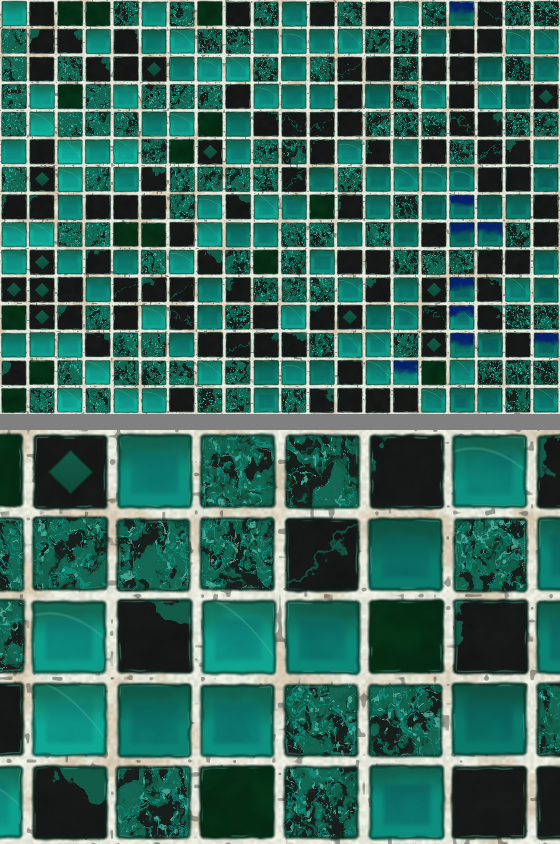
Top: the whole. Bottom: its middle third, enlarged.
Write a WebGL 2 fragment shader that draws this texture.

```glsl
#version 300 es
precision highp float;
uniform vec2 u_resolution;
out vec4 fragColor;

const vec2 GRID = vec2(20.0, 15.0);
const vec3 GROUT = vec3(0.91, 0.92, 0.87);
const vec3 STAIN = vec3(0.80, 0.70, 0.58);
const vec3 SOOT = vec3(0.095, 0.105, 0.10);
const vec3 BOTTLE = vec3(0.02, 0.17, 0.08);
const vec3 FOREST = vec3(0.05, 0.25, 0.18);
const vec3 JADE = vec3(0.07, 0.40, 0.32);
const vec3 TEAL = vec3(0.05, 0.59, 0.52);
const vec3 MINT = vec3(0.38, 0.75, 0.66);
const vec3 NAVY = vec3(0.02, 0.13, 0.42);

float hash(vec2 p) {
  vec3 q = fract(p.xyx * vec3(0.1031, 0.1030, 0.0973));
  q += dot(q, q.yzx + 33.33);
  return fract((q.x + q.y) * q.z);
}

float noise(vec2 p) {
  vec2 i = floor(p), f = fract(p);
  f = f * f * (3.0 - 2.0 * f);
  float low = mix(hash(i), hash(i + vec2(1, 0)), f.x);
  float high = mix(hash(i + vec2(0, 1)), hash(i + 1.0), f.x);
  return mix(low, high, f.y);
}

float fbm(vec2 p) {
  float sum = 0.0, gain = 0.5;
  for (int i = 0; i < 4; i++) {
    sum += gain * noise(p);
    p = mat2(1.6, 1.2, -1.2, 1.6) * p + 7.3;
    gain *= 0.5;
  }
  return sum / 0.9375;
}

float boxDistance(vec2 p, vec2 halfSize, float radius) {
  vec2 d = abs(p) - halfSize + radius;
  return length(max(d, 0.0)) + min(max(d.x, d.y), 0.0) - radius;
}

// Thick glass: dark upper bevel, bright sides, cool inner window
vec3 glassTile(vec2 q, vec2 id, float across) {
  float seed = hash(id + 41.0);
  float sheen = fbm(q * 2.5 + id * 9.0);
  vec3 col = mix(TEAL, JADE, smoothstep(-0.1, 0.42, q.y + 0.3 * (sheen - 0.5)));
  float window = smoothstep(0.05, -0.05, boxDistance(q + vec2(0.0, 0.03), vec2(0.28, 0.25), 0.04));
  vec3 core = mix(vec3(0.04, 0.38, 0.38), TEAL, 0.9 * sheen - 0.5 * q.y - 0.15);
  col = mix(col, core, window * mix(0.35, 0.85, across));
  col *= mix(1.08, 0.83, across) * (0.85 + 0.3 * seed);
  float sweep = q.x * (seed - 0.5) * 2.0 + q.y + 0.7 * q.x * q.x;
  col = mix(col, MINT, 0.3 * smoothstep(0.03, 0.0, abs(sweep - 0.25)) * step(0.6, seed));
  float blue = step(0.7, across) * step(0.72, hash(id + 87.0));
  return mix(col, NAVY, blue * smoothstep(0.1, 0.4, q.y + 0.5 * sheen - 0.1));
}

// Crackled foil: dark pools and bright twisted streaks
vec3 foilTile(vec2 q, vec2 id, float across) {
  vec2 p = q * vec2(5.0, 4.2) + id * 11.7;
  vec2 warp = vec2(fbm(p), fbm(p + 31.0)) - 0.5;
  float body = fbm(p + 3.0 * warp);
  float ridge = abs(fbm(p * 1.2 + 4.0 * warp.yx + 17.0) - 0.5);
  vec3 col = mix(FOREST, JADE, smoothstep(0.3, 0.65, body + 0.18 * (0.6 - across)));
  float pool = smoothstep(0.48, 0.40, body + 0.12 * (0.4 - across));
  col = mix(col, SOOT, 0.9 * pool);
  col = mix(col, TEAL, 0.7 * smoothstep(0.05, 0.01, ridge));
  return mix(col, MINT, 0.6 * smoothstep(0.67, 0.75, noise(p * 4.0)) * smoothstep(0.09, 0.03, ridge));
}

// Near-black tile with an occasional diamond, corner glint or scratch
vec3 darkTile(vec2 q, vec2 id, float soft) {
  float kind = hash(id + 63.0);
  float wobble = fbm(q * 4.0 + id * 5.0) - 0.5;
  vec3 col = SOOT * (0.9 + 0.3 * wobble);
  float diamond = smoothstep(soft, -soft, abs(q.x) + abs(q.y) - 0.26);
  col = mix(col, mix(FOREST, JADE, 0.5 + q.y), diamond * step(kind, 0.13));
  float side = hash(id + 5.0) < 0.5 ? -1.0 : 1.0;
  float glint = smoothstep(-soft, soft, side * q.x + q.y + 1.2 * wobble - 0.52);
  col = mix(col, JADE, 0.85 * glint * step(0.72, kind));
  float scratch = smoothstep(0.02 + soft, 0.0, abs(q.y - side * 0.6 * q.x + 0.8 * wobble));
  return mix(col, JADE, 0.8 * scratch * step(0.13, kind) * step(kind, 0.24));
}

vec3 tileColour(vec2 q, vec2 id, float across, float soft) {
  float pick = hash(id + 19.0);
  float darkShare = mix(0.23, 0.37, across);
  if (pick < darkShare) return darkTile(q, id, soft);
  if (pick < darkShare + 0.10 * (1.0 - across)) return BOTTLE * (0.8 + 0.5 * fbm(q * 3.0 + id));
  if (pick < 0.65) return foilTile(q, id, across);
  return glassTile(q, id, across);
}

void main() {
  vec2 p = gl_FragCoord.xy / u_resolution * GRID;
  vec2 id = floor(p);
  float soft = max(GRID.x / u_resolution.x, 0.025);
  vec2 jitter = vec2(hash(id + 3.0), hash(id + 8.0)) - 0.5;
  vec2 q = fract(p) - 0.5 - 0.025 * jitter;

  // Slightly uneven cut edges
  vec2 halfSize = 0.446 + 0.012 * jitter.yx;
  float edge = boxDistance(q, halfSize, 0.055) + 0.018 * (noise(p * 9.0) - 0.5);

  // Stained, grainy grout
  float stain = smoothstep(0.5, 0.75, fbm(p * 1.6 + 50.0));
  vec3 grout = mix(GROUT, STAIN, 0.55 * stain);
  grout *= 0.93 + 0.12 * noise(p * 24.0);
  grout *= 1.0 - 0.35 * smoothstep(0.78, 0.9, noise(p * 13.0 + 90.0));

  // Tile face with shaded rim and a thin worn highlight
  vec3 tile = tileColour(q, id, id.x / (GRID.x - 1.0), soft);
  tile = mix(tile, FOREST * 0.6, 0.65 * smoothstep(-0.06, -0.01, edge));
  float chip = smoothstep(0.018, 0.0, abs(edge + 0.035)) * smoothstep(0.5, 0.75, noise(p * 6.0 + 20.0));
  tile = mix(tile, MINT, 0.35 * chip);

  fragColor = vec4(mix(grout, tile, smoothstep(soft, -soft, edge)), 1.0);
}
```
